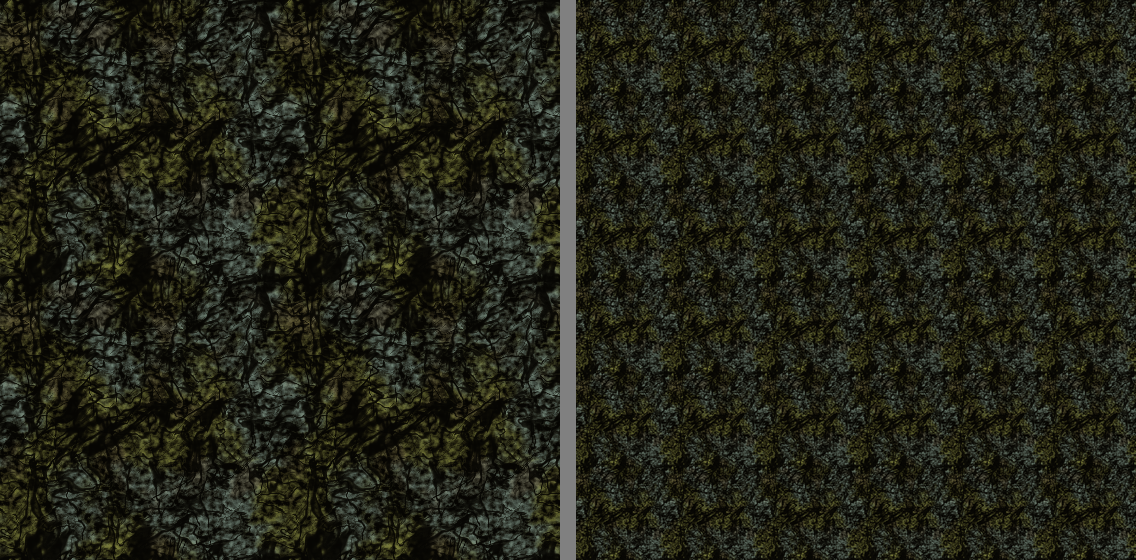
Left, the tile; right, the same tile 3 across and 3 down.
This texture is drawn by a three.js fragment shader. Its source:

```glsl
// Dark cracked tree bark with moss and grey-blue lichen, repeated two by two.
varying vec2 vUv;

// Random unit gradient for a lattice cell, wrapped to the period
vec2 gradient(vec2 cell, vec2 period, float seed) {
  cell -= period * floor((cell + 0.5) / period);
  vec3 h = fract(vec3(cell.xyx + seed * 7.31) * vec3(0.1031, 0.1030, 0.0973));
  h += dot(h, h.yzx + 33.33);
  float angle = 6.28319 * fract((h.x + h.y) * h.z);
  return vec2(cos(angle), sin(angle));
}

// Gradient noise that wraps
float noise(vec2 p, vec2 period, float seed) {
  vec2 i = floor(p);
  vec2 f = p - i;
  vec2 u = f * f * f * (f * (f * 6.0 - 15.0) + 10.0);
  vec2 e = vec2(1.0, 0.0);
  float a = dot(gradient(i, period, seed), f);
  float b = dot(gradient(i + e.xy, period, seed), f - e.xy);
  float c = dot(gradient(i + e.yx, period, seed), f - e.yx);
  float d = dot(gradient(i + e.xx, period, seed), f - e.xx);
  return mix(mix(a, b, u.x), mix(c, d, u.x), u.y);
}

// Four octaves over one tile
float fbm(vec2 tile, vec2 freq, float seed) {
  float sum = 0.0;
  float amp = 0.6;
  for (int i = 0; i < 4; i++) {
    sum += amp * noise(tile * freq, freq, seed + float(i));
    freq *= 2.0;
    amp *= 0.5;
  }
  return sum;
}

// Dark line along the zero crossings of a noise field
float crack(float field, float width) {
  return 1.0 - smoothstep(width * 0.2, width, abs(field));
}

void main() {
  vec2 tile = vUv * 2.0;

  // Bend the grain of the bark
  vec2 bend = vec2(fbm(tile, vec2(4.0), 3.0), fbm(tile, vec2(5.0), 11.0));
  vec2 p = tile + 0.09 * bend;
  vec2 leaning = vec2(p.x - p.y, p.y);

  // Mottled plates and fine rough grain
  float plates = fbm(p, vec2(7.0, 6.0), 21.0);
  float chips = fbm(p, vec2(15.0, 22.0), 31.0);
  float grain = fbm(tile, vec2(44.0, 52.0), 41.0);
  float light = 0.43 + 0.65 * plates + 0.75 * chips + 1.25 * grain;

  // Leaning gouges, upright fissures and short cross cracks of varying width
  float wear = smoothstep(-0.25, 0.3, fbm(tile, vec2(5.0, 4.0), 51.0));
  float gouges = crack(fbm(leaning, vec2(4.0, 2.0), 61.0), 0.02 + 0.08 * wear);
  float fissures = crack(fbm(p, vec2(9.0, 3.0), 71.0), 0.025 + 0.065 * wear);
  float crossCracks = crack(fbm(p, vec2(5.0, 11.0), 81.0), 0.075 - 0.05 * wear);
  float hairlines = crack(fbm(leaning, vec2(17.0, 12.0), 91.0), 0.045);
  light *= (1.0 - 0.92 * gouges) * (1.0 - 0.9 * fissures);
  light *= (1.0 - 0.8 * crossCracks) * (1.0 - 0.5 * hairlines);

  // Lit upper lips of the cross cracks
  float lip = fbm(p - vec2(0.0, 0.006), vec2(5.0, 11.0), 81.0);
  light += 0.12 * crack(lip, 0.04) * (1.0 - crossCracks) * (1.0 - gouges);
  light = clamp(light, 0.0, 1.1);

  // Moss, lichen and bare brown wood in patches
  float lichen = smoothstep(-0.14, 0.16, fbm(tile, vec2(3.0), 101.0) + 0.3 * chips);
  float bare = smoothstep(0.04, 0.28, fbm(tile, vec2(6.0, 5.0), 111.0));
  vec3 tint = mix(vec3(0.40, 0.41, 0.19), vec3(0.39, 0.46, 0.42), lichen);
  tint = mix(tint, vec3(0.34, 0.29, 0.21), 0.6 * bare);
  tint *= mix(vec3(1.04, 0.96, 0.82), vec3(1.0), smoothstep(0.1, 0.6, light));

  gl_FragColor = vec4(vec3(0.022, 0.020, 0.009) + tint * light, 1.0);
}
```
